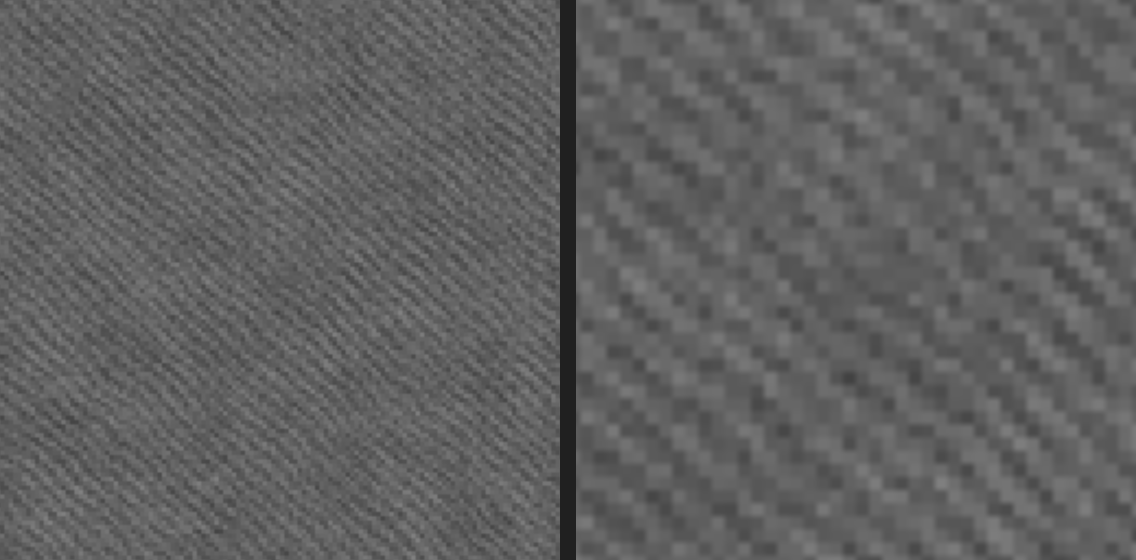
Left, the full canvas; right, a detail of the centre.
Reproduce this texture procedurally as a WebGL 1 fragment shader.

```glsl
precision highp float;

uniform vec2 u_resolution;

const float STITCHES = 128.0;         // stitches across and down
const vec2 RIBS = vec2(26.0, 29.0);   // diagonal ribs across and down
const float RIB_PHASE = 0.5;          // rib offset, in ribs
const float RIB_WOBBLE = 0.5;         // sideways drift range, in ribs
const vec3 CLOTH_COLOR = vec3(0.383);
const float RIB_DEPTH = 0.046;        // tone swing from groove to ridge
const float GRAIN = 0.1;              // tone range between single stitches
const float MOTTLE = 0.045;           // tone range between worn patches
const float PATCH_SIZE = 8.0;         // stitches per patch of wear
const float WEAR = 0.8;               // how much wear changes rib contrast
const float EDGE_SOFTNESS = 0.35;     // stitch edge blur, in stitches
const float TAU = 6.2831853;

float hash(vec2 p) {
  return fract(sin(dot(p, vec2(127.1, 311.7))) * 43758.5453);
}

// Value noise that tiles with the given period
float tiledNoise(vec2 p, float period, float seed) {
  vec2 cell = floor(p);
  vec2 f = fract(p);
  f = f * f * (3.0 - 2.0 * f);
  vec2 lo = mod(cell, period) + seed;
  vec2 hi = mod(cell + 1.0, period) + seed;
  float bottom = mix(hash(lo), hash(vec2(hi.x, lo.y)), f.x);
  float top = mix(hash(vec2(lo.x, hi.y)), hash(hi), f.x);
  return mix(bottom, top, f.y);
}

// Tone offset of one stitch, addressed by its column and row
float stitchTone(vec2 stitch) {
  stitch = mod(stitch, STITCHES);
  vec2 patchPos = stitch / PATCH_SIZE;
  float patches = STITCHES / PATCH_SIZE;

  // Diagonal rib that drifts and fades from patch to patch
  float drift = tiledNoise(patchPos, patches, 41.0) - 0.5;
  float wear = tiledNoise(patchPos, patches, 0.0) - 0.5;
  float ribs = dot(stitch / STITCHES, RIBS) + RIB_PHASE + RIB_WOBBLE * drift;
  float rib = -cos(TAU * ribs) * (1.0 + WEAR * wear);

  // Uneven stitches and broad mottling
  float grain = hash(stitch + 19.3) - 0.5;
  float mottle = tiledNoise(patchPos, patches, 83.0) - 0.5;

  return RIB_DEPTH * rib + GRAIN * grain + MOTTLE * mottle;
}

void main() {
  vec2 uv = gl_FragCoord.xy / u_resolution;

  // Blend the four nearest stitches across their soft edges
  vec2 p = uv * STITCHES - 0.5;
  vec2 stitch = floor(p);
  vec2 blend = smoothstep(0.5 - EDGE_SOFTNESS, 0.5 + EDGE_SOFTNESS, fract(p));
  float bottom = mix(stitchTone(stitch),
                     stitchTone(stitch + vec2(1.0, 0.0)), blend.x);
  float top = mix(stitchTone(stitch + vec2(0.0, 1.0)),
                  stitchTone(stitch + vec2(1.0, 1.0)), blend.x);

  gl_FragColor = vec4(CLOTH_COLOR + mix(bottom, top, blend.y), 1.0);
}
```
